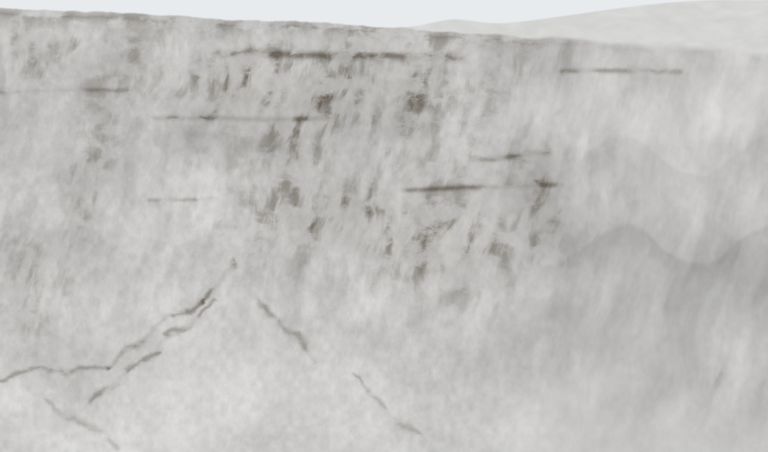
This texture is drawn by a WebGL 2 fragment shader. Its source:

```glsl
#version 300 es
precision highp float;
uniform vec2 u_resolution;
out vec4 fragColor;

float hash(vec2 p) {
  vec3 q = fract(vec3(p.xyx) * 0.1031);
  q += dot(q, q.yzx + 33.33);
  return fract((q.x + q.y) * q.z);
}

float noise(vec2 p) {
  vec2 i = floor(p), f = fract(p);
  f = f * f * (3.0 - 2.0 * f);
  return mix(mix(hash(i), hash(i + vec2(1, 0)), f.x),
             mix(hash(i + vec2(0, 1)), hash(i + vec2(1, 1)), f.x), f.y);
}

float fbm(vec2 p) {
  float sum = 0.0, amp = 0.5;
  for (int i = 0; i < 5; i++) {
    sum += amp * noise(p);
    p = mat2(1.6, 0.5, -0.5, 1.6) * p * 1.2 + 7.3;
    amp *= 0.52;
  }
  return sum;
}

// Streaks keep their stretch, so octaves are not rotated.
float streaks(vec2 p) {
  float sum = 0.0, amp = 0.5;
  for (int i = 0; i < 4; i++) {
    sum += amp * noise(p);
    p = p * 2.03 + 11.7;
    amp *= 0.55;
  }
  return sum;
}

float blob(vec2 p, vec2 center, vec2 radius) {
  vec2 d = (p - center) / radius;
  return exp(-dot(d, d));
}

float seam(vec2 p, vec2 a, vec2 b, float width) {
  vec2 ab = b - a;
  float t = clamp(dot(p - a, ab) / dot(ab, ab), 0.0, 1.0);
  float d = length(p - a - ab * t) / width;
  return exp(-d * d);
}

// Shadow that begins under an edge and fades downward.
float ledge(vec2 p, float edge, float depth) {
  float below = edge - p.y;
  return smoothstep(-0.004, 0.012, below) * exp(-max(below, 0.0) / depth);
}

// Scalloped hollows from the nearest jittered cell center.
float scallop(vec2 p) {
  vec2 cell = floor(p);
  float nearest = 4.0;
  for (int y = -1; y <= 1; y++)
    for (int x = -1; x <= 1; x++) {
      vec2 c = cell + vec2(x, y);
      vec2 d = c + 0.15 + 0.7 * vec2(hash(c), hash(c + 41.0)) - p;
      nearest = min(nearest, dot(d, d));
    }
  return sqrt(nearest);
}

// Where dark meltwater dirt gathers.
float dirtMask(vec2 p) {
  float m = 0.55 * blob(p, vec2(0.70, 0.84), vec2(0.48, 0.09));
  m += 0.8 * blob(p, vec2(0.90, 0.79), vec2(0.045, 0.09));
  m += 0.7 * blob(p, vec2(0.53, 0.80), vec2(0.07, 0.06));
  m += 0.7 * blob(p, vec2(0.72, 0.79), vec2(0.06, 0.06));
  m += 0.7 * blob(p, vec2(0.64, 0.68), vec2(0.05, 0.07));
  m += 0.6 * blob(p, vec2(0.19 + 0.25 * (p.y - 0.6), 0.58), vec2(0.05, 0.17));
  m += 0.7 * blob(p, vec2(0.71, 0.52), vec2(0.14, 0.06));
  m += 0.7 * blob(p, vec2(0.99, 0.44), vec2(0.13, 0.08));
  m += 0.7 * blob(p, vec2(1.19, 0.56), vec2(0.04, 0.11));
  m += 0.5 * blob(p, vec2(0.05, 0.37), vec2(0.07, 0.14));
  m += 0.4 * blob(p, vec2(0.85, 0.57), vec2(0.40, 0.22));
  m += 0.5 * blob(p, vec2(0.10, 0.89), vec2(0.20, 0.06));
  return m + 0.6 * blob(p, vec2(1.60, 0.16), vec2(0.025, 0.04));
}

// Thin horizontal dust layers.
float layers(vec2 p) {
  p.y += 0.012 * (fbm(p * vec2(7, 4)) - 0.5);
  float m = seam(p, vec2(0.48, 0.885), vec2(1.02, 0.872), 0.009);
  m += seam(p, vec2(0.34, 0.738), vec2(0.72, 0.738), 0.006);
  m += seam(p, vec2(1.04, 0.647), vec2(1.21, 0.663), 0.007);
  m += 0.8 * seam(p, vec2(0.89, 0.578), vec2(1.24, 0.592), 0.006);
  m += 0.6 * seam(p, vec2(1.24, 0.842), vec2(1.50, 0.842), 0.006);
  m += 0.5 * seam(p, vec2(0.00, 0.795), vec2(0.28, 0.80), 0.005);
  return m + 0.4 * seam(p, vec2(0.33, 0.56), vec2(0.48, 0.56), 0.005);
}

// Branching cracks of the lower snow bank.
float cracks(vec2 p) {
  p += 0.05 * (vec2(fbm(p * 14.0), fbm(p * 14.0 + 31.0)) - 0.5);
  float m = seam(p, vec2(0.52, 0.41), vec2(0.44, 0.335), 0.007);
  m += seam(p, vec2(0.44, 0.335), vec2(0.24, 0.19), 0.007);
  m += 0.7 * seam(p, vec2(0.24, 0.19), vec2(0.0, 0.17), 0.006);
  m += 0.8 * seam(p, vec2(0.47, 0.33), vec2(0.21, 0.11), 0.006);
  m += 0.7 * seam(p, vec2(0.57, 0.34), vec2(0.69, 0.20), 0.007);
  m += 0.5 * seam(p, vec2(0.78, 0.17), vec2(0.94, 0.02), 0.006);
  return m + 0.4 * seam(p, vec2(0.06, 0.14), vec2(0.26, 0.02), 0.006);
}

vec3 wallColor(vec2 p, float ridge) {
  float bank = 1.0 - smoothstep(0.10, 0.32, p.y + 0.18 * max(p.x - 0.6, 0.0));
  float right = smoothstep(0.95, 1.35, p.x);
  vec2 warped = p + 0.06 * (vec2(fbm(p * 6.0), fbm(p * 6.0 + 19.0)) - 0.5);
  vec2 leaned = vec2(warped.x - 0.22 * p.y, p.y);
  float fine = streaks(leaned * vec2(34, 9));
  float grain = fbm(p * vec2(75, 60));

  // Broad snow tones
  float tone = 0.755 + 0.14 * (fbm(warped * vec2(5, 7)) - 0.48);
  tone += 0.10 * (grain - 0.48) * mix(1.0, 0.45, right);
  tone -= 0.10 * (fine - 0.48) * (1.0 - bank);
  tone += 0.045 * bank + 0.05 * blob(p, vec2(0.38, 0.47), vec2(0.17, 0.17));
  tone += 0.03 * blob(p, vec2(1.38, 0.76), vec2(0.25, 0.09));
  tone -= 0.035 * right * (1.0 - smoothstep(0.4, 0.65, p.y));

  // Hollows and ledges
  float hollow = scallop(warped * vec2(6.5, 5.0));
  tone += (0.42 - hollow) * mix(0.035, 0.10, right * (1.0 - bank));
  float edge = 0.46 + 0.045 * sin(p.x * 19.0 - 24.5) + 0.03 * (fbm(p * 12.0) - 0.5);
  tone -= 0.055 * right * ledge(p, edge, 0.08);
  tone -= 0.035 * right * ledge(p, edge + 0.20, 0.06);

  // Dirt, layers and cracks
  float broken = smoothstep(0.35, 0.65, fbm(p * vec2(24, 38)));
  float drip = smoothstep(0.40, 0.72, 0.55 * fine + 0.45 * fbm(leaned * vec2(48, 22)));
  float dirt = dirtMask(p) * (0.13 + 0.75 * drip * broken);
  dirt += layers(p) * (0.15 + 0.45 * broken);
  dirt += cracks(p) * (0.12 + 0.40 * broken);
  float rim = exp(-abs(ridge - 0.012 - p.y) / 0.012) * (1.0 - 0.8 * right);
  dirt += 0.40 * rim * broken;
  vec3 snow = tone * vec3(1.003, 1.0, 0.992);
  return mix(snow, vec3(0.37, 0.34, 0.30), clamp(dirt, 0.0, 0.85));
}

void main() {
  vec2 p = gl_FragCoord.xy / u_resolution.y;
  p.x *= 1.695 * u_resolution.y / u_resolution.x;
  float ridge = 0.983 - 0.045 * p.x - 0.009 * p.x * p.x;
  ridge += 0.012 * (fbm(vec2(p.x * 18.0, 3.0)) - 0.48);
  float hill = mix(0.938, 1.0, smoothstep(0.95, 1.6, p.x));
  hill += 0.018 * blob(p, vec2(1.0, p.y), vec2(0.07, 1.0));

  // Sky, distant slope, then the wall
  vec3 color = vec3(0.91, 0.92, 0.93);
  vec3 slope = vec3(0.835, 0.835, 0.83) + 0.06 * (fbm(p * vec2(30, 70)) - 0.5);
  color = mix(color, slope, smoothstep(0.003, -0.003, p.y - hill));
  float soft = mix(0.003, 0.009, smoothstep(1.0, 1.5, p.x));
  color = mix(color, wallColor(p, ridge), smoothstep(soft, -soft, p.y - ridge));
  fragColor = vec4(color, 1.0);
}
```
